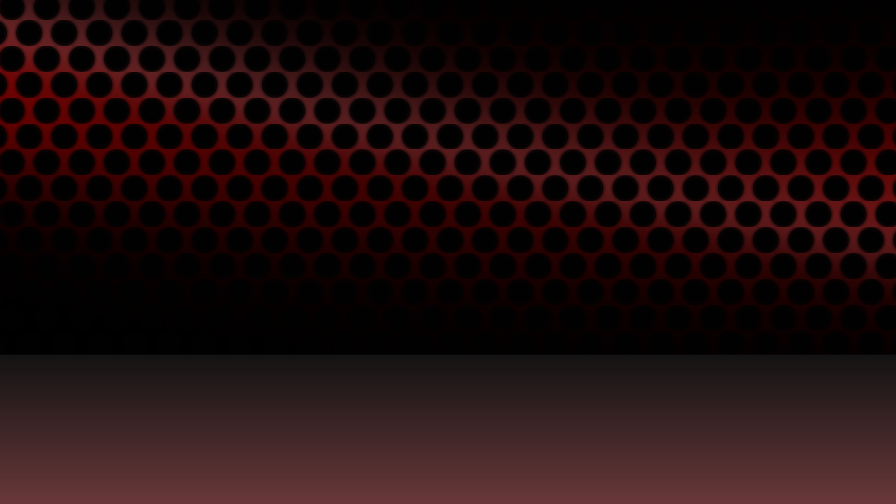
Reproduce this background procedurally as a Shadertoy shader.

```glsl
// Perforated dark metal panel with a red diagonal sheen above a dusky rose floor.

const float FLOOR_TOP = 0.2963;                // height of the floor edge
const vec2 HOLE_PITCH = vec2(0.0696, 0.0514);  // spacing of holes and rows
const vec2 FIRST_HOLE = vec2(0.0231, 0.0139);  // measured from the top left
const float HOLE_RADIUS = 0.0256;

const vec3 FLOOR_DARK = vec3(0.072, 0.072, 0.072);
const vec3 FLOOR_ROSE = vec3(0.41, 0.22, 0.225);
const vec3 RED_GLOW = vec3(1.0, 0.015, 0.015);
const vec3 PALE_GLOSS = vec3(0.85, 1.0, 1.05);
const vec3 HOLE_BLACK = vec3(0.008, 0.002, 0.002);

float bell(float offset, float width) {
    float t = offset / width;
    return exp(-0.5 * t * t);
}

// Signed distance to the nearest hole; alternate rows shift by half a pitch.
float holeDistance(vec2 p, vec2 pitch, float radius) {
    float row = floor(p.y / pitch.y + 0.5);
    p.x -= 0.5 * pitch.x * mod(row, 2.0);
    vec2 cell = floor(p / pitch + 0.5);
    vec2 local = vec2(p.x - cell.x * pitch.x, p.y - row * pitch.y);
    return length(local) - radius;
}

// Light on the metal: a broad red band crossed by a narrow pale ridge.
vec3 sheen(vec2 p) {
    float redCentre = 0.174 + p.x * (0.247 - 0.0734 * p.x);
    float redPower = 0.26 + 0.16 * (p.x - 1.0) * (p.x - 1.0);
    vec3 red = RED_GLOW * redPower * bell(p.y - redCentre, 0.142);

    float ridge = 0.058 + p.x * (0.285 - 0.026 * p.x);
    float offset = p.y - ridge;
    float ridgeWidth = offset < 0.0 ? 0.085 : 0.046;
    float glossPower = mix(0.125, 0.085, clamp(p.x / 1.78, 0.0, 1.0));
    return red + PALE_GLOSS * glossPower * bell(offset, ridgeWidth);
}

vec3 panel(vec2 p, float pixel) {
    float d = holeDistance(p - FIRST_HOLE, HOLE_PITCH, HOLE_RADIUS);
    vec3 light = sheen(p);
    // Metal darkens softly beside each hole.
    vec3 metal = light * mix(0.62, 1.0, smoothstep(0.0, 0.007, d));
    // A faint inner rim catches some of the light.
    vec3 hole = HOLE_BLACK + light * 0.13 * bell(d + 0.0025, 0.0015);
    return mix(hole, metal, smoothstep(-pixel, pixel, d));
}

void mainImage(out vec4 fragColor, in vec2 fragCoord) {
    vec2 uv = fragCoord / iResolution.y;
    float pixel = 0.75 / iResolution.y;

    vec3 wall = panel(vec2(uv.x, 1.0 - uv.y), pixel);
    vec3 ground = mix(FLOOR_ROSE, FLOOR_DARK, clamp(uv.y / FLOOR_TOP, 0.0, 1.0));

    float wallMask = smoothstep(-pixel, pixel, uv.y - FLOOR_TOP);
    fragColor = vec4(mix(ground, wall, wallMask), 1.0);
}
```
